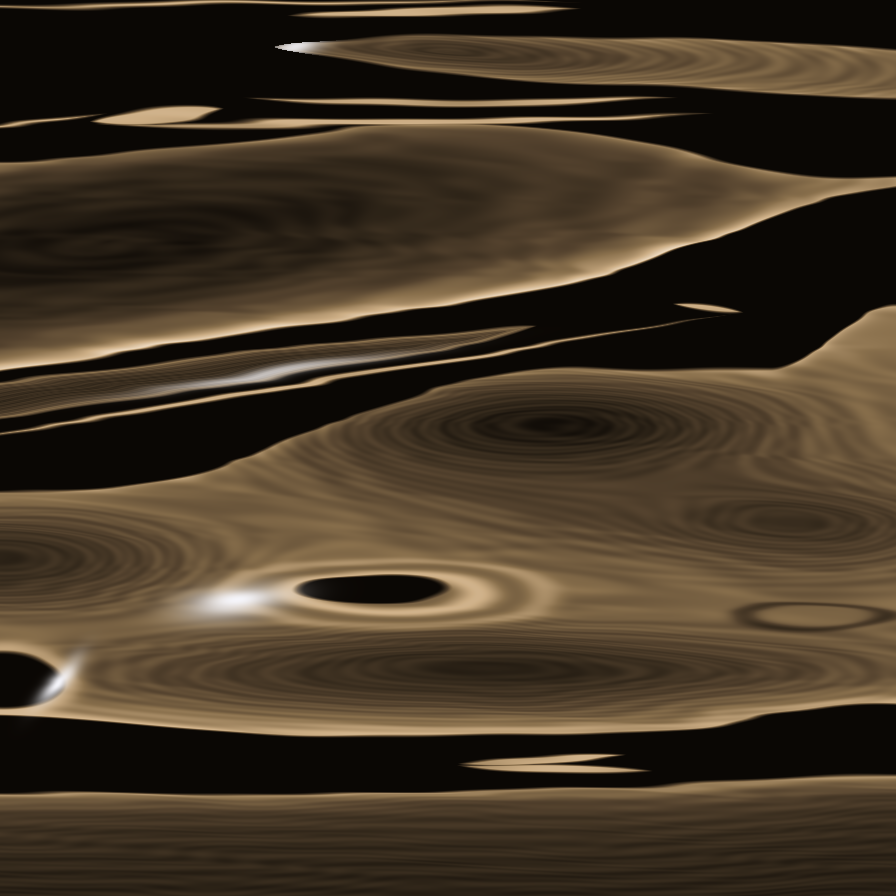
This texture is drawn by a three.js fragment shader. Its source:

```glsl
// Dark liquid with long gold-rimmed pools, marbled reflections and thin bright streaks.
varying vec2 vUv;

const vec3 BLACK = vec3(0.04, 0.027, 0.014);
const vec3 UMBER = vec3(0.19, 0.15, 0.10);
const vec3 BROWN = vec3(0.33, 0.26, 0.18);
const vec3 TAN   = vec3(0.54, 0.44, 0.30);
const vec3 GOLD  = vec3(0.80, 0.68, 0.52);
const vec3 CREAM = vec3(0.95, 0.88, 0.79);
const vec3 GLINT = vec3(0.96, 0.96, 0.98);
const float EDGE = 0.004;          // softness of the pool edges
const float WARP = 0.006;          // sway of the liquid
const float MARBLE = 0.035;        // strength of the marbled contours
const float STREAK_TONE = 0.82;

// Tone 0..1 to colour, in five equal steps.
vec3 ramp(float tone) {
  float t = clamp(tone, 0.0, 1.0) * 5.0;
  vec3 c = mix(BLACK, UMBER, clamp(t, 0.0, 1.0));
  c = mix(c, BROWN, clamp(t - 1.0, 0.0, 1.0));
  c = mix(c, TAN, clamp(t - 2.0, 0.0, 1.0));
  c = mix(c, GOLD, clamp(t - 3.0, 0.0, 1.0));
  return mix(c, CREAM, clamp(t - 4.0, 0.0, 1.0));
}

// Layered sines, stretched along x.
float sway(vec2 p) {
  float sum = 0.0, gain = 0.5;
  for (int i = 0; i < 4; i++) {
    sum += gain * sin(p.x * 7.0 + 2.0 * sin(p.y * 13.0 + float(i)));
    p = p * 1.8 + vec2(p.y * 1.5, 0.7);
    gain *= 0.55;
  }
  return sum;
}

// Sheared elliptical distance, 1 on the outline.
float lens(vec2 p, vec2 centre, vec2 radius, float slope) {
  vec2 q = p - centre;
  q.y -= slope * q.x;
  return length(q / radius);
}

float shade(float l) { return exp(-l * l); }
float rim(float depth, float width) { return exp(-max(depth, 0.0) / width); }
float cover(float depth) { return smoothstep(0.0, EDGE, depth); }

float marble(float l, float n) {
  return MARBLE * (sin(l * 19.0 + n * 4.0) + 0.6 * sin(l * 43.0 - n * 6.0));
}

// Depth inside a tapered sliver that starts at (x0, y0) and ends at x1.
float sliver(vec2 p, float x0, float x1, float y0, float slope, float halfWidth) {
  float t = clamp((p.x - x0) / (x1 - x0), 0.0, 1.0);
  return halfWidth * pow(4.0 * t * (1.0 - t), 0.6) - abs(p.y - y0 - slope * (p.x - x0));
}

float upperPool(vec2 p, float n, float tone) {
  float top = 0.825 + 0.04 * smoothstep(0.0, 0.5, p.x) - 0.06 * smoothstep(0.5, 1.0, p.x) - p.y;
  float base = p.y - 0.585 - 0.155 * p.x - 0.05 * smoothstep(0.65, 0.95, p.x);
  float l = lens(p, vec2(0.12, 0.73), vec2(0.62, 0.115), 0.12);
  float body = 0.1 + 0.33 * smoothstep(0.1, 1.3, l) + marble(l, n);
  float glow = 0.45 * rim(top, 0.008) + 0.68 * rim(base, 0.014);
  body += glow * (1.0 - 0.55 * smoothstep(0.7, 1.0, p.x));
  return mix(tone, body, cover(min(top, base)));
}

float middlePool(vec2 p, float n, float tone) {
  float top = 0.45 + 0.14 * smoothstep(0.05, 0.65, p.x) + 0.07 * smoothstep(0.86, 1.0, p.x) - p.y;
  float base = p.y - 0.195 + 0.015 * smoothstep(0.0, 0.3, p.x) - 0.03 * smoothstep(0.7, 1.0, p.x);
  // Dark hollows leave tan ridges between them.
  float hollows = 0.36 * shade(lens(p, vec2(0.63, 0.53), vec2(0.22, 0.045), 0.04))
    + 0.22 * shade(lens(p, vec2(0.68, 0.46), vec2(0.40, 0.09), -0.12))
    + 0.18 * shade(lens(p, vec2(0.90, 0.41), vec2(0.14, 0.035), 0.0))
    + 0.38 * shade(lens(p, vec2(0.0, 0.375), vec2(0.20, 0.05), 0.0))
    + 0.40 * shade(lens(p, vec2(0.55, 0.25), vec2(0.42, 0.045), 0.0));
  float body = 0.59 - hollows + marble(hollows * 6.0, n);
  body += 0.26 * rim(top, 0.008) + 0.32 * rim(base, 0.014);
  // Ringed eye and the thin dark outline beside it.
  float halo = lens(p, vec2(0.43, 0.337), vec2(0.20, 0.045), -0.02);
  body = mix(body, 0.68 + 0.14 * sin(halo * 15.0), 1.0 - smoothstep(0.75, 1.1, halo));
  float loopLine = lens(p, vec2(0.91, 0.315), vec2(0.08, 0.014), 0.0);
  body -= 0.25 * shade((loopLine - 1.0) * 5.0);
  float eye = lens(p, vec2(0.415, 0.342), vec2(0.083, 0.018), 0.0);
  body *= smoothstep(0.9, 1.1, eye);
  float hole = lens(p, vec2(0.0, 0.24), vec2(0.07, 0.034), 0.0);
  body = mix(body, 0.9, 0.6 * shade((hole - 1.1) * 4.0)) * smoothstep(0.9, 1.08, hole);
  return mix(tone, body, cover(min(top, base)));
}

float slivers(vec2 p, float n, float tone) {
  // Broad hollow ribbons.
  float d = sliver(p, 0.305, 1.5, 0.95, -0.05, 0.03);
  float l = lens(p, vec2(0.5, 0.945), vec2(0.2, 0.02), -0.05);
  tone = mix(tone, 0.5 - 0.22 * shade(l) + marble(l, n) + 0.25 * rim(d, 0.007), cover(d));
  d = sliver(p, -0.5, 0.6, 0.487, 0.135, 0.023);
  tone = mix(tone, 0.22 + marble(d * 80.0, n) + 0.65 * rim(d, 0.006), cover(d));
  // Thin threads.
  float thread = max(sliver(p, -0.2, 0.65, 0.996, 0.0, 0.004), sliver(p, 0.32, 0.65, 0.982, 0.02, 0.007));
  thread = max(thread, max(sliver(p, 0.1, 0.8, 0.862, 0.01, 0.006), sliver(p, 0.27, 0.76, 0.89, -0.005, 0.006)));
  thread = max(thread, max(sliver(p, -0.05, 0.12, 0.85, 0.14, 0.004), sliver(p, 0.1, 0.25, 0.865, 0.08, 0.009)));
  thread = max(thread, max(sliver(p, -0.1, 0.82, 0.5, 0.16, 0.005), sliver(p, 0.75, 0.83, 0.66, -0.14, 0.006)));
  thread = max(thread, max(sliver(p, 0.51, 0.70, 0.152, 0.02, 0.007), sliver(p, 0.51, 0.73, 0.15, -0.07, 0.007)));
  return mix(tone, STREAK_TONE - 0.2 * n * n, cover(thread));
}

void main() {
  float n = sway(vUv * vec2(1.0, 2.0));
  vec2 p = vUv + vec2(0.0, WARP * n);
  float tone = slivers(p, n, 0.0);
  tone = upperPool(p, n, tone);
  tone = middlePool(p, n, tone);

  // Lower pool, fading down into the dark.
  float depth = 0.118 + 0.02 * smoothstep(0.65, 1.0, p.x) - p.y;
  float lower = 0.14 + 0.25 * rim(depth, 0.06) + 0.42 * rim(depth, 0.011) + marble(depth * 20.0, n);
  tone = mix(tone, lower, cover(depth));

  // White highlights.
  float glint = shade(lens(p, vec2(0.265, 0.328), vec2(0.055, 0.018), 0.12))
    + shade(lens(p, vec2(0.065, 0.24), vec2(0.022, 0.014), 1.0))
    + 0.9 * shade(lens(p, vec2(0.33, 0.95), vec2(0.03, 0.012), 0.2)) * cover(tone - 0.1)
    + 0.7 * shade(lens(p, vec2(0.30, 0.583), vec2(0.13, 0.006), 0.15));
  gl_FragColor = vec4(mix(ramp(tone), GLINT, clamp(glint, 0.0, 1.0)), 1.0);
}
```
